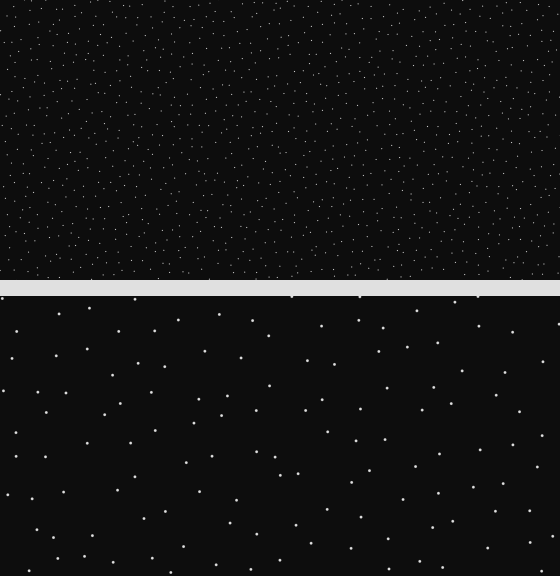
Top, the full canvas; bottom, a detail of the centre.
Reproduce this texture procedurally as a Shadertoy shader.

```glsl
// Tiny pale dots scattered evenly over a near-black ground.
// A slightly turned grid with staggered rows holds one dot per cell,
// and a sine hash moves each dot away from its cell centre.

const vec3 GROUND_COLOR = vec3(0.05);
const vec3 DOT_COLOR = vec3(0.88);
const float ROWS = 23.6;          // cells per canvas height
const float GRID_ANGLE = -0.2;    // radians
const float JITTER = 0.66;        // share of the cell a dot may roam
const float DOT_RADIUS = 0.0016;  // in canvas heights
const float EDGE_PIXELS = 0.75;   // half width of the smoothed edge

float hash(vec2 p) {
    return fract(sin(dot(p, vec2(127.1, 311.7))) * 43758.5453);
}

vec2 hash2(vec2 p) {
    return vec2(hash(p), hash(p + vec2(37.3, 91.7)));
}

vec2 rotate(vec2 p, float angle) {
    float c = cos(angle);
    float s = sin(angle);
    return vec2(c * p.x - s * p.y, s * p.x + c * p.y);
}

// Distance to the dot of the current cell, in cell units
float dotDistance(vec2 p, float jitter) {
    p.x += 0.5 * mod(floor(p.y), 2.0);
    vec2 center = 0.5 + jitter * (hash2(floor(p)) - 0.5);
    return length(fract(p) - center);
}

// Soft-edged disc coverage
float disc(float dist, float radius, float softness) {
    return 1.0 - smoothstep(radius - softness, radius + softness, dist);
}

void mainImage(out vec4 fragColor, in vec2 fragCoord) {
    vec2 uv = fragCoord / iResolution.y;
    float softness = EDGE_PIXELS / iResolution.y;

    // Scattered dots
    vec2 grid = rotate(uv, GRID_ANGLE) * ROWS;
    float dist = dotDistance(grid, JITTER) / ROWS;
    float coverage = disc(dist, DOT_RADIUS, softness);

    fragColor = vec4(mix(GROUND_COLOR, DOT_COLOR, coverage), 1.0);
}
```
